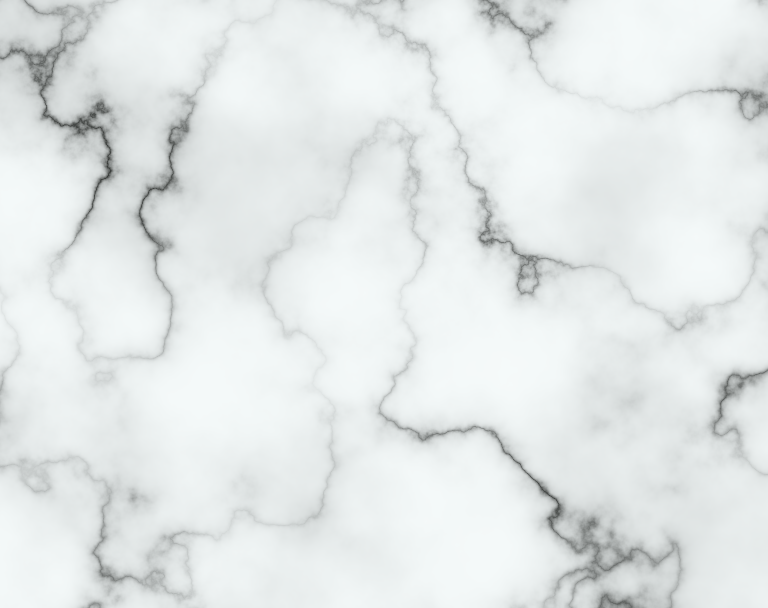
Reproduce this texture procedurally as a Shadertoy shader.

```glsl
#define VEIN_SCALE 2.6
#define OCTAVES 8
#define CORE_WIDTH 0.021
#define CORE_DEPTH 0.60
#define HALO_WIDTH 0.12
#define HALO_DEPTH 0.20
#define CLOUD_DEPTH 0.08
#define STONE_WHITE vec3(0.960, 0.979, 0.979)
#define VEIN_INK vec3(0.09, 0.10, 0.09)

// Unit gradient with a pseudo-random direction for each lattice cell
vec2 latticeGradient(vec2 cell) {
    vec3 h = fract(cell.xyx * 0.1031);
    h += dot(h, h.yzx + 33.33);
    float angle = 6.28318 * fract((h.x + h.y) * h.z);
    return vec2(cos(angle), sin(angle));
}

float gradientNoise(vec2 p) {
    vec2 cell = floor(p);
    vec2 f = p - cell;
    vec2 u = f * f * f * (f * (f * 6.0 - 15.0) + 10.0);
    vec2 e = vec2(0.0, 1.0);
    float a = dot(latticeGradient(cell), f);
    float b = dot(latticeGradient(cell + e.yx), f - e.yx);
    float c = dot(latticeGradient(cell + e.xy), f - e.xy);
    float d = dot(latticeGradient(cell + e.yy), f - e.yy);
    return mix(mix(a, b, u.x), mix(c, d, u.x), u.y);
}

// Fractal sum; each octave is turned so the lattices never line up
float fbm(vec2 p, float gain) {
    const mat2 turn = mat2(1.6, 1.2, -1.2, 1.6);
    float sum = 0.0;
    float amplitude = 1.0;
    for (int i = 0; i < OCTAVES; i++) {
        sum += amplitude * gradientNoise(p);
        p = turn * p + vec2(17.3, 9.1);
        amplitude *= gain;
    }
    return sum;
}

void mainImage(out vec4 fragColor, in vec2 fragCoord) {
    vec2 p = fragCoord / iResolution.y * VEIN_SCALE + vec2(41.7, 23.4);

    // Veins follow the zero contour of a field whose roughness drifts
    float roughness = 0.46 + 0.08 * gradientNoise(p * 0.6 + 5.2);
    float ridge = abs(fbm(p, roughness));

    // Each vein swells and thins along its length but stays continuous
    float swell = smoothstep(-0.4, 0.6, fbm(p * 0.9 + 61.8, 0.4));
    float strength = mix(0.25, 1.0, swell);
    float core = CORE_DEPTH * strength * strength * exp(-ridge / CORE_WIDTH);
    float halo = HALO_DEPTH * strength * exp(-ridge / HALO_WIDTH);

    // Soft grey clouding in the body of the stone
    float cloud = CLOUD_DEPTH * smoothstep(-0.4, 0.6, fbm(p * 1.1 + 113.5, 0.48));

    float ink = clamp(core + halo + cloud, 0.0, 1.0);
    fragColor = vec4(mix(STONE_WHITE, VEIN_INK, ink), 1.0);
}
```
